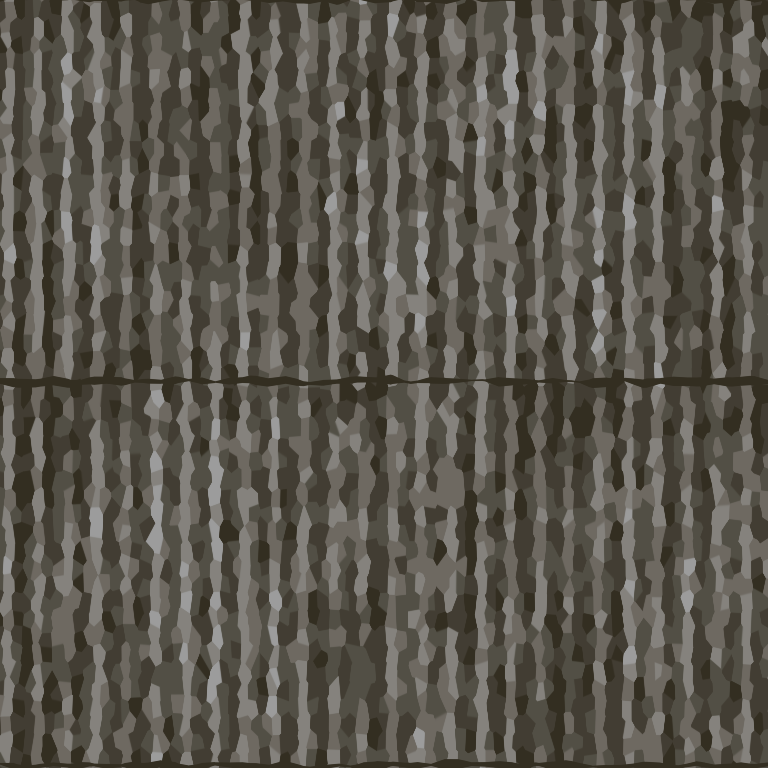
Write a three.js fragment shader that draws this texture.

```glsl
// Two lapped courses of weathered corrugated sheet with 26 upright ridges.
// Cellular noise cuts the surface into flat facets; each takes its tone from
// the ridge wave, streaks, stains and chips, then snaps to a six-step ramp.
#define RIDGES 26.0
#define CREST_PHASE 0.28
#define STRIPS 3.0
#define FACET_ROWS 44.0
#define JITTER 0.74
#define EDGE_SHARPNESS 38.0
#define SHEETS 2.0
#define LAP_HEIGHT 0.003
#define LAP_WIDTH 0.006
#define RIDGE_RELIEF 0.9
#define STREAK_AMOUNT 0.85
#define GRAIN_AMOUNT 0.95

varying vec2 vUv;

const float TAU = 6.28319;
const vec3 GROOVE = vec3(0.20, 0.18, 0.13);
const vec3 SHADOW = vec3(0.26, 0.24, 0.20);
const vec3 UMBER  = vec3(0.32, 0.31, 0.27);
const vec3 STONE  = vec3(0.43, 0.41, 0.38);
const vec3 ASH    = vec3(0.52, 0.51, 0.49);
const vec3 SILVER = vec3(0.61, 0.61, 0.61);

float hash(vec2 p) {
  return fract(sin(dot(p, vec2(127.1, 311.7))) * 43758.5);
}

vec2 hash2(vec2 p) {
  return vec2(hash(p), hash(p + vec2(37.3, 91.7)));
}

// Piecewise linear noise along one axis, for angular outlines
float jagged(float x, float seed) {
  float i = floor(x);
  return mix(hash(vec2(i, seed)), hash(vec2(i + 1.0, seed)), x - i);
}

// Broad light and dark areas
float stains(vec2 p) {
  float a = sin(9.0 * p.x + 1.6 * sin(6.0 * p.y) + 3.4);
  float b = sin(23.0 * p.x - 7.0 * p.y + 2.0 * sin(11.0 * p.y));
  float c = sin(17.0 * p.y + 3.0 * sin(13.0 * p.x + 1.0));
  return 0.17 * a + 0.14 * b + 0.12 * c;
}

vec3 ramp(float tone) {
  vec3 color = mix(GROOVE, SHADOW, step(-1.02, tone));
  color = mix(color, UMBER, step(-0.40, tone));
  color = mix(color, STONE, step(0.16, tone));
  color = mix(color, ASH, step(0.70, tone));
  return mix(color, SILVER, step(1.46, tone));
}

// Flat colour of one facet, from its cell and its centre on the canvas
vec3 facetColor(vec2 id, vec2 center) {
  float course = (center.y - LAP_HEIGHT) * SHEETS;
  float sheet = floor(course);
  float belowLap = (1.0 - fract(course)) / SHEETS;
  float lapShade = 1.0 - smoothstep(0.0, 0.08, belowLap);

  float tone = RIDGE_RELIEF * cos(TAU * (center.x * RIDGES - CREST_PHASE));

  // Long streaks that follow each strip and change slowly down the sheet
  float strip = hash(vec2(id.x, sheet + 5.0));
  tone += STREAK_AMOUNT * (strip - 0.5);
  tone += 0.14 * sin(center.y * 21.0 + strip * 40.0);

  // Stains, facet grain and the shade under a lap
  tone += stains(center);
  tone += GRAIN_AMOUNT * (hash(id + 13.7) - 0.5);
  tone -= 0.32 * lapShade;

  // Sparse dark pits and pale flakes
  float pit = hash(floor(id * vec2(0.5, 1.0)) + 71.0);
  tone -= 1.4 * step(pit, 0.012 + 0.06 * lapShade);
  tone += 1.1 * step(0.988, hash(id + 53.0));
  return ramp(tone);
}

// Facets blended only across a thin band at their borders
vec3 corrugation(vec2 uv) {
  vec2 scale = vec2(RIDGES * STRIPS, FACET_ROWS);
  vec2 offset = vec2(0.5 - CREST_PHASE * STRIPS, 0.0);
  vec2 grid = uv * scale + offset;
  vec2 base = floor(grid);
  vec3 sum = vec3(0.0);
  float total = 0.0;
  for (int y = -1; y <= 1; y++) {
    for (int x = -1; x <= 1; x++) {
      vec2 id = base + vec2(float(x), float(y));
      vec2 site = id + 0.5 + JITTER * (hash2(id) - 0.5);
      vec2 away = grid - site;
      float weight = exp(-EDGE_SHARPNESS * dot(away, away));
      sum += weight * facetColor(id, (site - offset) / scale);
      total += weight;
    }
  }
  return sum / max(total, 1e-30);
}

// Ragged dark gap where one sheet laps the next
float lapGap(vec2 uv) {
  float course = (uv.y - LAP_HEIGHT) * SHEETS;
  float nearest = floor(course + 0.5);
  float d = (course - nearest) / SHEETS;
  d += 0.006 * (jagged(uv.x * 43.0, nearest + 3.0) - 0.5);
  float halfWidth = 0.0008 + LAP_WIDTH * jagged(uv.x * 57.0, nearest + 9.0);
  return 1.0 - smoothstep(-0.0008, 0.0008, abs(d) - halfWidth);
}

void main() {
  vec3 color = corrugation(vUv);
  gl_FragColor = vec4(mix(color, GROOVE, lapGap(vUv)), 1.0);
}
```
